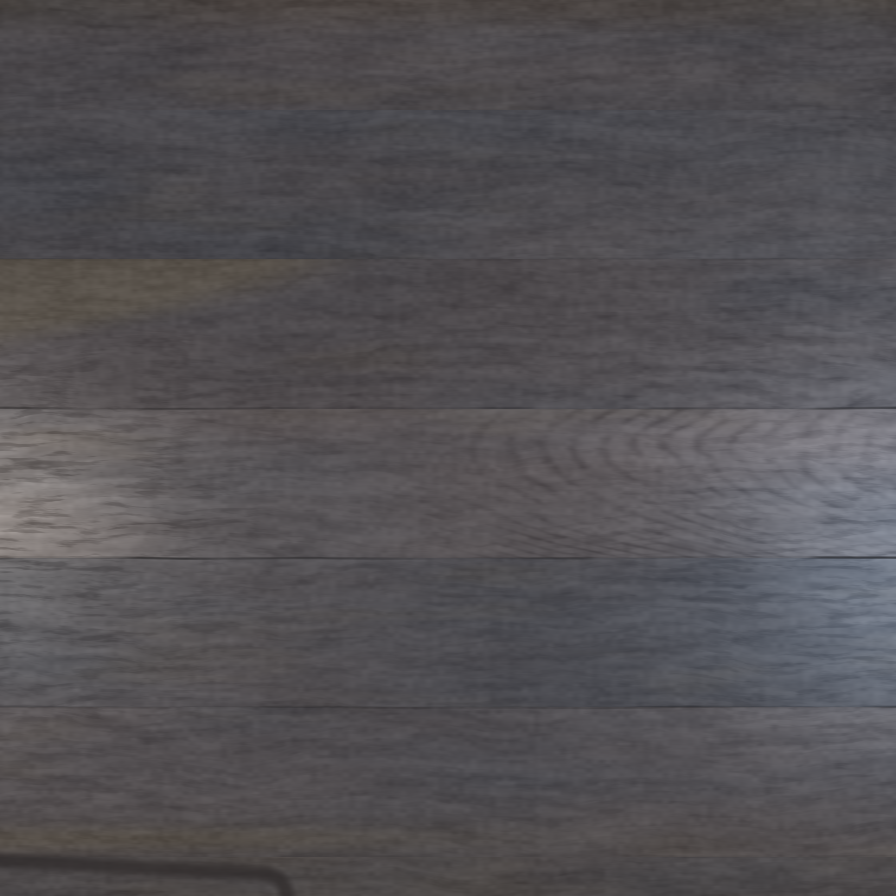
Reproduce this texture procedurally as a three.js fragment shader.

```glsl
// Dark stained oak floor: six rows of long horizontal planks, thin worn seams,
// streaked grain with nested arcs, and warm and cool window glare at the sides.
// Layers: stretched noise per plank, ring formulas, glare, then seam lines.
#define ROWS 6.0
#define ROW_SHIFT 0.044
#define SEAM_WIDTH 0.0011
#define GRAIN_DEPTH 0.095
#define RING_DEPTH 0.055
#define BASE_COLOR vec3(0.292, 0.280, 0.296)
#define COOL_COLOR vec3(0.274, 0.279, 0.302)
#define WARM_COLOR vec3(0.316, 0.296, 0.302)
#define TAN_COLOR vec3(0.345, 0.318, 0.285)
#define WARM_GLARE vec3(0.172, 0.166, 0.150)
#define COOL_GLARE vec3(0.140, 0.172, 0.205)
#define SHADOW_COLOR vec3(0.180, 0.162, 0.162)

varying vec2 vUv;

float hash(vec2 p) {
  return fract(sin(dot(p, vec2(127.1, 311.7))) * 43758.5453);
}

float noise(vec2 p) {
  vec2 i = floor(p);
  vec2 f = fract(p);
  f = f * f * (3.0 - 2.0 * f);
  return mix(mix(hash(i), hash(i + vec2(1.0, 0.0)), f.x),
             mix(hash(i + vec2(0.0, 1.0)), hash(i + vec2(1.0, 1.0)), f.x), f.y);
}

float fbm(vec2 p) {
  float sum = 0.0;
  float amp = 0.5;
  for (int i = 0; i < 4; i++) {
    sum += amp * noise(p);
    p = mat2(1.99, 0.12, -0.12, 1.99) * p + 17.3;
    amp *= 0.5;
  }
  return sum;
}

// Soft spot of light with separate widths across and up.
float glow(vec2 p, vec2 center, vec2 size) {
  vec2 d = (p - center) / size;
  return exp(-dot(d, d));
}

// 1 on the chosen row, 0 on all others.
float onRow(float row, float index) {
  return 1.0 - step(0.5, abs(row - index));
}

// Thin dark crests of a growth-ring field.
float ringLines(float field) {
  return pow(0.5 + 0.5 * sin(field), 2.5);
}

void main() {
  vec2 uv = vUv;
  float rowPos = (uv.y - ROW_SHIFT) * ROWS;
  float row = floor(rowPos);
  float t = fract(rowPos);

  // Even rows are split by one soft end joint; odd rows run the full width.
  float joint = 0.46 + 0.14 * cos(row * 1.17);
  float side = (1.0 - mod(row, 2.0)) * smoothstep(-0.004, 0.004, uv.x - joint);
  vec2 p = uv + vec2(3.7, 1.3) * row;

  // Stain: a cool tone on every third row, with long blotches.
  float cool = 0.5 + 0.5 * cos(2.0944 * (row - 1.0));
  float blotch = fbm(p * vec2(3.5, 14.0));
  vec3 color = mix(WARM_COLOR, COOL_COLOR, clamp(cool * 0.6 + (blotch - 0.42) * 1.6, 0.0, 1.0));
  color = mix(color, BASE_COLOR, 0.3) + 0.012 * side;
  color += 0.055 * (fbm(p * vec2(2.2, 9.0) + 60.0) - 0.47);
  color = mix(color, TAN_COLOR, 0.25 * smoothstep(0.52, 0.75, fbm(p * vec2(4.0, 20.0) + 40.0)));

  // Pale sapwood wedge, brown lower streak and dark brown outer edges.
  float wedge = smoothstep(-0.015, 0.03, uv.y - 0.605 - 0.23 * uv.x + 0.03 * (blotch - 0.5));
  wedge *= onRow(row, 3.0) * (1.0 - smoothstep(0.28, 0.45, uv.x));
  float streak = glow(uv, vec2(0.12, 0.064), vec2(0.40, 0.014));
  color = mix(color, TAN_COLOR, clamp(0.9 * wedge + 0.7 * streak, 0.0, 1.0));
  float edge = smoothstep(0.95, 1.0, uv.y) + 0.5 * (1.0 - smoothstep(0.0, 0.16, uv.y));
  color -= vec3(0.012, 0.021, 0.042) * edge;

  // Glare: bright cores inside wide halos, clearest on the middle row.
  float left = glow(uv, vec2(-0.04, 0.43), vec2(0.21, 0.15)) * (0.75 + 0.35 * onRow(row, 2.0));
  left += 0.20 * glow(uv, vec2(0.0, 0.33), vec2(0.34, 0.24));
  float right = glow(uv, vec2(1.04, 0.37), vec2(0.22, 0.20));
  right += 0.30 * glow(uv, vec2(1.0, 0.46), vec2(0.38, 0.30));
  float sheen = glow(uv, vec2(0.92, 0.51), vec2(0.34, 0.05)) * onRow(row, 2.0);
  float glare = clamp(left + 0.5 * right, 0.0, 1.0);
  color += WARM_GLARE * left + COOL_GLARE * right + vec3(0.060, 0.047, 0.042) * sheen;
  color += vec3(0.016, 0.012, 0.009) * onRow(row, 2.0);

  // Wavy fibres, slender dark pores in the glare, and a fine mottle.
  vec2 g = p + vec2(0.0, 0.025 * (fbm(p * vec2(7.0, 14.0)) - 0.5));
  float fibre = fbm(g * vec2(18.0, 110.0)) - 0.47;
  float pores = smoothstep(0.42, 0.68, fbm(g * vec2(30.0, 200.0)));
  color += fibre * GRAIN_DEPTH * (0.85 + 1.1 * glare);
  color -= (pores - 0.3) * (0.014 + 0.085 * glare);
  color += 0.034 * (noise(p * vec2(140.0, 200.0)) - 0.5);

  // Growth rings: nested arcs on one row, pointed arches on the row above.
  float warp = 9.0 * (fbm(p * vec2(6.0, 20.0)) - 0.5);
  float arc = uv.x - 0.5 * (t - 0.74) * (t - 0.74);
  float arch = uv.x + 0.45 * sqrt((t - 0.2) * (t - 0.2) + 0.003);
  float rings = ringLines(arc * 170.0 + warp) * onRow(row, 2.0) * smoothstep(0.40, 0.68, uv.x);
  rings += ringLines(arch * 75.0 + warp) * onRow(row, 3.0) * smoothstep(0.5, 0.85, uv.x) * (1.1 - t);
  color -= RING_DEPTH * rings * smoothstep(0.2, 0.7, fbm(g * vec2(16.0, 60.0)));

  // Seams: broken lines, strongest low on the floor and at the sides.
  float seamRow = floor(rowPos + 0.5);
  float seamDist = abs(rowPos - seamRow + 0.012 * (noise(vec2(uv.x * 9.0, seamRow)) - 0.5)) / ROWS;
  float wear = smoothstep(0.15, 0.75, noise(vec2(uv.x * 16.0, seamRow * 7.0))) * 0.75 + 0.25;
  wear *= exp(-0.4 * (seamRow - 2.0) * (seamRow - 2.0)) * mix(0.35, 1.0, abs(2.0 * uv.x - 1.0));
  color *= 1.0 - 0.5 * wear * (1.0 - smoothstep(SEAM_WIDTH * 0.3, SEAM_WIDTH * 2.0, seamDist));

  // Dark rounded rim in the lower left corner.
  vec2 q = abs(vec2(uv.x, uv.y + 0.1 + 0.05 * uv.x)) - vec2(0.295, 0.115);
  float rim = length(max(q, 0.0)) + min(max(q.x, q.y), 0.0) - 0.025;
  color = mix(color, SHADOW_COLOR, 0.7 * (1.0 - smoothstep(0.002, 0.014, abs(rim))));
  gl_FragColor = vec4(clamp(color, 0.0, 1.0), 1.0);
}
```
